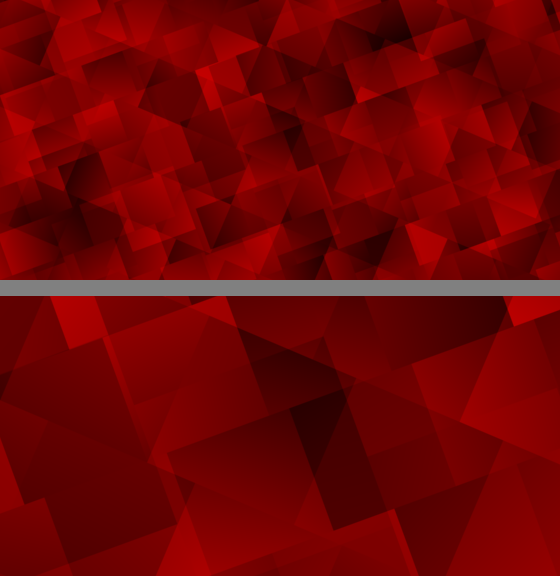
Top, the full canvas; bottom, a detail of the centre.
Reproduce this background procedurally as a WebGL 1 fragment shader.

```glsl
precision highp float;
// Deep red facets: three tilted grids of softly shaded squares overlap.
// Each grid slides its rows at random and gives every cell a random tone
// with a linear ramp; the summed tones set the strength of the red.

uniform vec2 u_resolution;

const float BASE_RED = 0.455;

float hash(vec2 p) {
  vec3 q = fract(vec3(p.xyx) * vec3(0.1031, 0.1030, 0.0973));
  q += dot(q, q.yzx + 33.33);
  return fract((q.x + q.y) * q.z);
}

mat2 rotation(float angle) {
  float c = cos(angle);
  float s = sin(angle);
  return mat2(c, -s, s, c);
}

// Flat random tone plus a ramp in a random direction across the cell.
float cellTone(vec2 p, vec2 cell, float seed) {
  vec2 key = cell + seed;
  float level = 2.0 * hash(key) - 1.0;
  float angle = 6.2832 * hash(key + 57.3);
  vec2 local = p - cell - 0.5;
  return level + 1.2 * dot(local, vec2(cos(angle), sin(angle)));
}

// One row of cells, blended across the nearest vertical edge.
float rowTone(vec2 p, float row, float seed, float soft) {
  p.x += hash(vec2(row, seed) + 19.7);
  float edge = floor(p.x + 0.5);
  float left = cellTone(p, vec2(edge - 1.0, row), seed);
  float right = cellTone(p, vec2(edge, row), seed);
  return mix(left, right, smoothstep(-soft, soft, p.x - edge));
}

// A tilted grid, blended across the nearest edge between rows.
float gridTone(vec2 p, float angle, float size, float seed) {
  float soft = 0.9 / (u_resolution.y * size);
  p = rotation(angle) * p / size + 40.0;
  float edge = floor(p.y + 0.5);
  float below = rowTone(p, edge - 1.0, seed, soft);
  float above = rowTone(p, edge, seed, soft);
  return mix(below, above, smoothstep(-soft, soft, p.y - edge));
}

void main() {
  vec2 p = gl_FragCoord.xy / u_resolution.y;

  // Two grids share one tilt at right angles; the third leans the other way.
  float red = BASE_RED;
  red += 0.110 * gridTone(p, radians(20.0), 0.155, 11.0);
  red += 0.075 * gridTone(p, radians(110.0), 0.240, 83.0);
  red += 0.090 * gridTone(p, radians(-23.0), 0.190, 147.0);

  gl_FragColor = vec4(clamp(red, 0.08, 0.82), 0.0, 0.0, 1.0);
}
```
